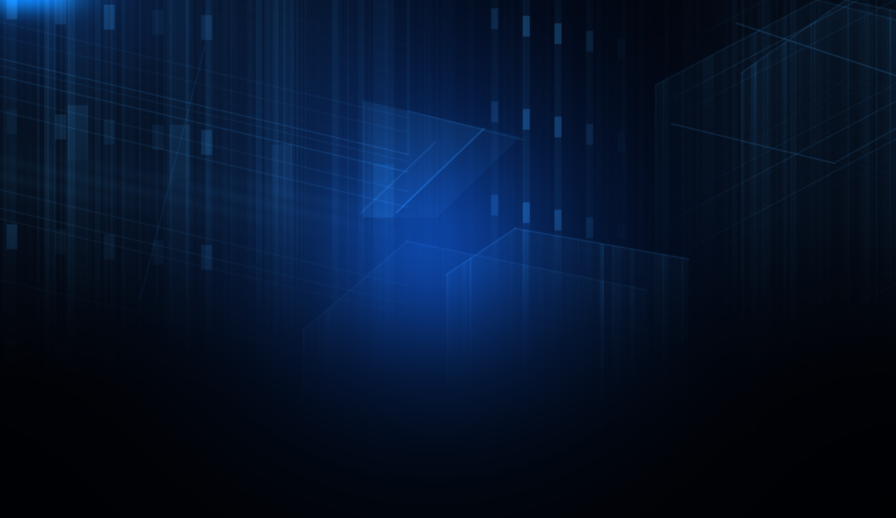
Write a WebGL 2 fragment shader that draws this background.

```glsl
#version 300 es
precision highp float;
// Dark blue digital city: glowing core, light columns, tiles and wireframe blocks.
uniform vec2 u_resolution;
out vec4 outColor;

#define ASPECT 1.73
#define LINE_WIDTH 0.0014
#define CORE vec2(0.835, 0.475)
#define CORE_SIZE 0.19
#define HALO_SIZE 0.37
#define NIGHT vec3(0.004, 0.012, 0.038)
#define HAZE vec3(0.022, 0.058, 0.095)
#define BLUE vec3(0.022, 0.130, 0.315)
#define STEEL vec3(0.10, 0.29, 0.42)

float px; // one pixel in canvas heights

float hash(float n) { return fract(sin(n * 12.99 + 4.1) * 4375.85); }

float stroke(float d) { return 1.0 - smoothstep(0.0, LINE_WIDTH + px, abs(d)); }

float slab(float d, float halfWidth) {
  return 1.0 - smoothstep(-px, px, abs(d) - halfWidth);
}

float above(float d) { return smoothstep(-px, px, d); }

float glow(vec2 p, vec2 center, vec2 size) {
  vec2 d = (p - center) / size;
  return exp(-dot(d, d));
}

float segment(vec2 p, vec2 a, vec2 b) {
  vec2 d = b - a;
  float t = clamp(dot(p - a, d) / dot(d, d), 0.0, 1.0);
  return stroke(length(p - a - d * t));
}

// Parallel lines, one per cell, with random offset and strength
float streaks(float s, float count, float seed) {
  float cell = s * count, id = floor(cell) + seed;
  float offset = 0.2 + 0.6 * hash(id);
  return pow(hash(id + 7.3), 3.0) * stroke((fract(cell) - offset) / count);
}

// Soft vertical bands of random width
float bands(float x, float count, float seed) {
  float cell = x * count, id = floor(cell) + seed;
  float halfWidth = mix(0.08, 0.42, hash(id + 3.0)) / count;
  return pow(hash(id), 2.0) * slab((fract(cell) - 0.5) / count, halfWidth);
}

// Block seen from a corner: two sloping top edges and faces fading downward
float block(vec2 p, vec2 apex, vec2 left, vec2 right, float depth) {
  vec2 end = p.x < apex.x ? left : right;
  float roof = mix(apex.y, end.y, (p.x - apex.x) / (end.x - apex.x));
  float inside = above(p.x - left.x) * above(right.x - p.x) * above(p.y - roof);
  float fade = exp(-max(p.y - roof, 0.0) / depth);
  float face = inside * fade * (0.13 + 0.25 * bands(p.x, 34.0, 5.0));
  float grid = streaks(p.y - roof, 36.0, 9.0) + streaks(p.x, 40.0, 2.0);
  float edges = segment(p, apex, left) + segment(p, apex, right);
  return face + 0.25 * inside * fade * grid + 0.32 * edges
       + 0.3 * stroke(p.x - left.x) * above(p.y - left.y) * fade;
}

void main() {
  px = 1.0 / u_resolution.y;
  vec2 p = gl_FragCoord.xy / u_resolution; // y is flipped to run downward
  p = vec2(p.x * ASPECT, 1.0 - p.y);
  float ground = 1.0 - smoothstep(0.35, 0.95, p.y);
  float leftSide = 1.0 - smoothstep(0.5, 0.95, p.x);
  float rightSide = smoothstep(1.24, 1.48, p.x);
  float upper = 1.0 - smoothstep(0.30, 0.78, p.y);

  // Ambient light
  vec3 color = NIGHT * (0.35 + 0.65 * ground);
  color += HAZE * upper * (0.75 * leftSide + 0.5 * rightSide);
  color += BLUE * glow(p, CORE, vec2(HALO_SIZE * 1.1, HALO_SIZE)) * 0.85;
  color += BLUE * glow(p, CORE, vec2(CORE_SIZE)) * 0.95;
  color += BLUE * glow(p, vec2(0.72, 0.1), vec2(0.32, 0.25)) * 0.22;
  color += vec3(0.03, 0.40, 0.72) * glow(p, vec2(0.05, -0.01), vec2(0.1, 0.035));
  color += BLUE * glow(p, vec2(0.09, 0.0), vec2(0.28, 0.16)) * 0.5;

  // Fine vertical structure
  float light = upper * (0.13 * leftSide + 0.07 * rightSide + 0.035)
              * (bands(p.x, 26.0, 1.0) + bands(p.x, 61.0, 40.0));
  light += upper * (leftSide + rightSide) * 0.16 * streaks(p.x, 48.0, 21.0);

  // Wide panels with tails, stepping down to the right
  for (int i = 0; i < 4; i++) {
    float n = float(i), top = 0.203 + 0.038 * n;
    float column = slab(p.x - 0.15 - 0.197 * n, 0.02);
    float tail = above(p.y - top) * exp(-max(p.y - top, 0.0) / 0.16);
    light += column * (0.09 * upper + (0.23 - 0.04 * n) * tail
           * (0.35 + 0.65 * above(top + 0.105 - p.y)));
  }

  // Small tiles on the left
  for (int i = 0; i < 5; i++) {
    float n = float(i), y = p.y - 0.235 - 0.01 * n;
    float row = floor(y / 0.222 + 0.5);
    float tile = slab(y - row * 0.222, 0.024) * slab(p.x - 0.023 - 0.094 * n, 0.0105);
    light += tile * upper * mix(0.08, 0.42, hash(n * 5.0 + row + 2.0));
  }

  // Thin columns carrying evenly spaced tiles right of the core
  for (int i = 0; i < 6; i++) {
    float n = float(i), y = p.y - 0.216 - 0.0145 * n;
    float column = slab(p.x - 0.955 - 0.0612 * n, 0.0068);
    float tile = slab((fract(y / 0.18 + 0.5) - 0.5) * 0.18, 0.02);
    float strength = exp(-pow((n - 1.4) / 1.8, 2.0));
    light += column * (1.0 - smoothstep(0.4, 0.62, p.y)) * strength
           * (0.14 + 0.48 * tile * above(0.46 - p.y));
  }

  // Sloping wires and light sheets on the left
  float slope = p.y - 0.235 * p.x;
  float leftWall = above(0.788 - p.x) * upper;
  light += leftWall * 0.22 * streaks(slope, 34.0, 13.0);
  light += leftWall * 0.2 * (stroke(slope - 0.113) + stroke(slope - 0.147));
  light += leftSide * 0.11 * exp(-pow((p.y - 0.12 * p.x - 0.33) / 0.045, 2.0))
         * (0.7 + 0.3 * sin(slope * 190.0));
  light += 0.14 * stroke(p.x - 0.788) * above(0.3 - p.y);
  light += 0.12 * segment(p, vec2(0.395, 0.09), vec2(0.27, 0.58));

  // Folded plane above the core
  float fold = p.x + p.y * 1.04;
  float plane = above(p.y - 0.214 - 0.23 * (p.x - 0.788)) * above(0.42 - p.y);
  light += plane * above(p.x - 0.70) * 0.09 * (above(1.193 - fold) + above(1.28 - fold));
  light += 0.35 * segment(p, vec2(0.935, 0.248), vec2(0.766, 0.41));
  light += 0.2 * segment(p, vec2(0.84, 0.275), vec2(0.698, 0.41));
  light += 0.16 * segment(p, vec2(0.788, 0.214), vec2(1.01, 0.27));

  // Wireframe blocks
  light += 0.75 * block(p, vec2(0.995, 0.441), vec2(0.863, 0.529), vec2(1.329, 0.50), 0.17);
  light += 0.4 * block(p, vec2(0.786, 0.466), vec2(0.586, 0.637), vec2(1.25, 0.56), 0.13);
  light += 0.5 * block(p, vec2(1.577, 0.0), vec2(1.266, 0.164), vec2(1.9, 0.08), 0.22);
  light += 0.6 * block(p, vec2(1.633, 0.0), vec2(1.432, 0.14), vec2(1.9, 0.06), 0.26);
  light += 0.3 * segment(p, vec2(1.423, 0.045), vec2(1.73, 0.146));
  light += 0.25 * segment(p, vec2(1.297, 0.239), vec2(1.61, 0.315));
  light += 0.2 * segment(p, vec2(1.61, 0.315), vec2(1.73, 0.248));
  light += rightSide * upper * 0.2 * streaks(p.y + 0.53 * p.x, 20.0, 31.0);

  color += STEEL * light * ground;
  outColor = vec4(color, 1.0);
}
```
